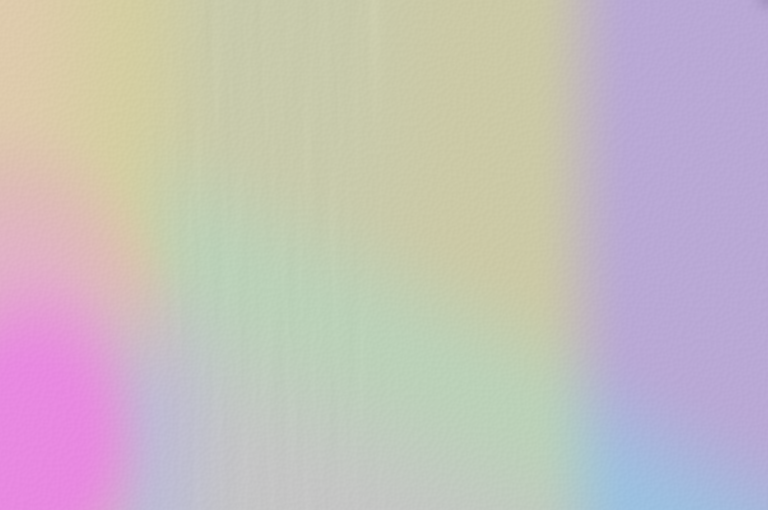
A Shadertoy shader for this background:

```glsl
const vec3 KHAKI      = vec3(0.797, 0.788, 0.650);
const vec3 SAGE       = vec3(0.785, 0.792, 0.672);
const vec3 STRAW      = vec3(0.830, 0.808, 0.630);
const vec3 PEACH      = vec3(0.870, 0.795, 0.675);
const vec3 SALMON     = vec3(0.865, 0.745, 0.700);
const vec3 ROSE       = vec3(0.885, 0.690, 0.785);
const vec3 MAGENTA    = vec3(0.910, 0.535, 0.880);
const vec3 MINT       = vec3(0.733, 0.820, 0.722);
const vec3 SILVER     = vec3(0.772, 0.772, 0.772);
const vec3 PERIWINKLE = vec3(0.735, 0.735, 0.840);
const vec3 LILAC      = vec3(0.725, 0.660, 0.835);
const vec3 SKY        = vec3(0.610, 0.755, 0.880);

const float BAND_SLOPE   = 0.70;   // tilt of the mint band
const float SKY_SLOPE    = 0.80;   // tilt of the blue corner
const float GRAIN_SCALE  = 110.0;  // plaster cells per canvas height
const float GRAIN_AMOUNT = 0.016;
const float BRUSH_AMOUNT = 0.005;

vec2 hash2(vec2 p) {
    vec3 q = fract(p.xyx * vec3(0.1031, 0.1030, 0.0973));
    q += dot(q, q.yzx + 33.33);
    return fract((q.xx + q.yz) * q.zy);
}

// Distance to the nearest scattered cell point
float cellNoise(vec2 p) {
    vec2 cell = floor(p);
    float nearest = 2.0;
    for (int j = -1; j <= 1; j++)
    for (int i = -1; i <= 1; i++) {
        vec2 c = cell + vec2(i, j);
        nearest = min(nearest, length(c + hash2(c) - p));
    }
    return nearest;
}

// Smooth falloff from a centre with separate radii
float glow(vec2 p, vec2 centre, vec2 radius) {
    vec2 d = (p - centre) / radius;
    return exp(-dot(d, d));
}

// Fine vertical strokes that drift and fade along their length
float brushStrokes(vec2 uv) {
    float sum = 0.0, freq = 140.0;
    for (int i = 0; i < 4; i++) {
        float k = float(i);
        float drift = sin(uv.y * (5.0 + 3.0 * k) + k * 2.1);
        sum += sin(uv.x * freq + drift) * sin(uv.y * 9.0 + uv.x * freq * 0.31 + k);
        freq *= 1.47;
    }
    return sum * 0.5;
}

vec3 wallColour(vec2 uv) {
    float x = uv.x, y = uv.y;

    // Warm upper field
    vec3 col = mix(SAGE, KHAKI, smoothstep(0.42, 0.62, x));
    col = mix(col, STRAW, 1.0 - smoothstep(0.15, 0.31, x));
    col = mix(col, PEACH, 1.0 - smoothstep(0.0, 0.19, x));

    // Diagonal mint band, turning silver below
    float band = y + BAND_SLOPE * (x - 0.5);
    float mintMask = 1.0 - smoothstep(0.32, 0.60, band);
    mintMask *= smoothstep(0.14, 0.29, x);
    col = mix(col, MINT, mintMask);
    float silverMask = 1.0 - smoothstep(-0.06, 0.33, band);
    col = mix(col, SILVER, silverMask);

    // Salmon arc and rose halo around the lower left
    float arc = length((uv - vec2(0.0, 0.22)) / vec2(0.25, 0.56));
    col = mix(col, SALMON, 1.0 - smoothstep(0.70, 1.05, arc));
    col = mix(col, ROSE, 1.0 - smoothstep(0.42, 0.86, arc));

    // Cool strip beside the magenta
    float strip = exp(-pow((x - 0.195) / 0.075, 2.0));
    col = mix(col, PERIWINKLE, 0.92 * strip * (1.0 - smoothstep(0.16, 0.52, y)));

    // Magenta pool, reaching the bottom edge
    float pool = length((uv - vec2(0.035, 0.13)) / vec2(0.175, 0.36));
    col = mix(col, MAGENTA, 1.0 - smoothstep(0.38, 1.06, pool));

    // Lilac side and its blue corner
    float corner = y + SKY_SLOPE * (x - 0.8);
    vec3 side = mix(SKY, LILAC, smoothstep(0.02, 0.34, corner));
    col = mix(col, side, smoothstep(0.69, 0.825, x));

    // Faint pale streak and shaded corner
    col += 0.015 * glow(uv, vec2(0.487, 1.0), vec2(0.010, 0.18));
    col -= 0.07 * glow(uv, vec2(1.0), vec2(0.015, 0.02));
    return col;
}

void mainImage(out vec4 fragColor, in vec2 fragCoord) {
    vec2 uv = fragCoord / iResolution.xy;
    vec2 p = fragCoord / iResolution.y;
    vec3 col = wallColour(uv);

    // Plaster relief lit from the upper left
    vec2 g = p * GRAIN_SCALE;
    float relief = cellNoise(g) - cellNoise(g + vec2(-0.35, 0.35));
    col += GRAIN_AMOUNT * relief;

    // Brushed area left of the middle
    float brushed = smoothstep(0.15, 0.26, uv.x) * (1.0 - smoothstep(0.44, 0.54, uv.x));
    col += BRUSH_AMOUNT * brushed * brushStrokes(uv);

    fragColor = vec4(clamp(col, 0.0, 1.0), 1.0);
}
```
